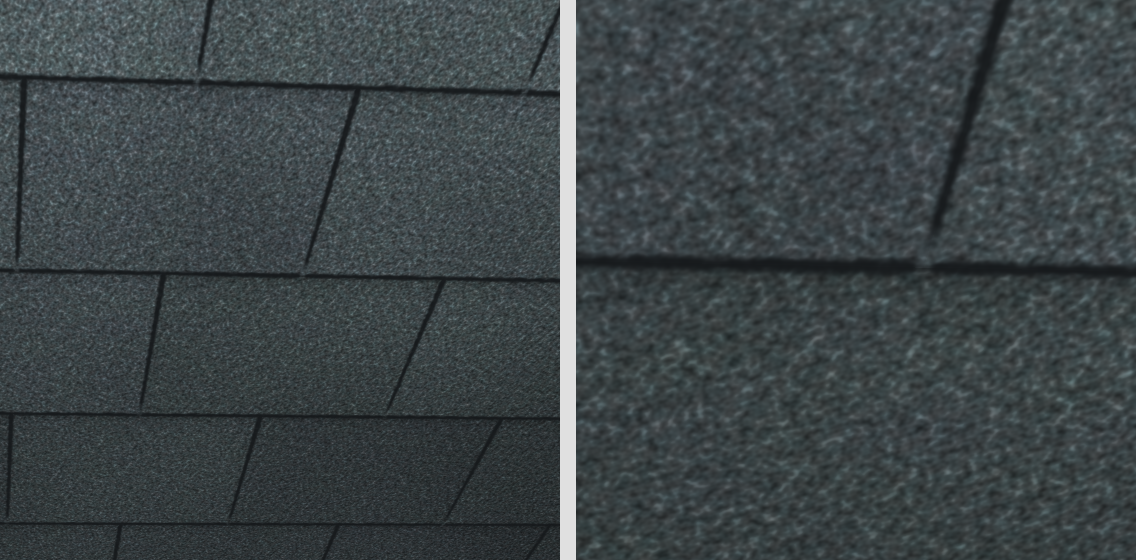
Left, the full canvas; right, a detail of the centre.
Write a Shadertoy shader that draws this texture.

```glsl
const vec3 SLATE = vec3(0.246, 0.274, 0.281);
const vec3 GAP = vec3(0.085, 0.097, 0.106);
const vec3 COOL = vec3(0.99, 0.99, 1.035);
const vec3 MOSSY = vec3(0.98, 1.015, 0.995);

vec2 hash2(vec2 p) {
    p = vec2(dot(p, vec2(127.1, 311.7)), dot(p, vec2(269.5, 183.3)));
    return fract(sin(p) * 43758.5);
}

// Gradient noise, roughly -0.7 to 0.7
float gradientNoise(vec2 p) {
    vec2 i = floor(p), f = fract(p);
    vec2 w = f * f * f * (f * (f * 6.0 - 15.0) + 10.0);
    vec4 corner;
    for (int n = 0; n < 4; n++) {
        vec2 o = vec2(n & 1, n >> 1);
        float angle = 6.2832 * hash2(i + o).x;
        corner[n] = dot(vec2(cos(angle), sin(angle)), f - o);
    }
    return mix(mix(corner.x, corner.y, w.x), mix(corner.z, corner.w, w.x), w.y);
}

vec2 rotate(vec2 p, float angle) {
    float c = cos(angle), s = sin(angle);
    return vec2(c * p.x - s * p.y, s * p.x + c * p.y);
}

// Canvas position to roof plane: x counts tabs, y counts courses downward
vec2 roofPlane(vec2 p) {
    mat3 view = mat3(0.612, 0.0221, 0.022,
                     -0.0078, 0.4301, 0.176,
                     0.043, 0.138, 1.0);
    vec3 q = inverse(view) * vec3(p.x, 1.0 - p.y, 1.0);
    return q.xy / q.z;
}

// Signed distance to the nearest seam; odd courses are shifted half a tab
float seamDistance(float u, float course) {
    float s = u - 0.51 * mod(course, 2.0);
    return s - round(s);
}

float stroke(float d, float halfWidth, float soft) {
    return 1.0 - smoothstep(halfWidth - soft, halfWidth + soft, abs(d));
}

// Mineral granules: rotated octaves from clumps to single grains, with flecks
float granules(vec2 roof) {
    vec2 g = roof * vec2(78.0, 54.0);
    float clump = gradientNoise(rotate(g, 0.5) * 0.42 + 7.1);
    float coarse = gradientNoise(rotate(g, 1.1));
    float fine = gradientNoise(rotate(g, 2.0) * 1.7 + 17.3);
    float n = 0.45 * clump + 0.95 * coarse + 0.55 * fine;
    return 0.5 * n + 0.45 * max(n - 0.25, 0.0);
}

// Dark gaps: seams between tabs and the butt line under each course
float gapMask(vec2 roof, vec2 pixel) {
    float course = floor(roof.y), down = fract(roof.y);
    vec2 soft = max(pixel, vec2(0.006, 0.010));
    float ragged = gradientNoise(roof * vec2(30.0, 34.0));

    float side = seamDistance(roof.x, course) + 0.004 * ragged;
    float seam = stroke(side, mix(0.0105, 0.0065, down), soft.x);
    seam *= 1.0 - smoothstep(0.90, 0.985, down);

    float nearest = round(roof.y);
    float butt = stroke(roof.y - nearest + 0.007 * ragged, 0.0125, soft.y);
    float notch = stroke(seamDistance(roof.x, nearest - 1.0), 0.008, 0.007);
    return max(seam, butt * (1.0 - 0.65 * notch)) * (0.93 + 0.12 * ragged);
}

// Overall light, strongest toward the top and left
float lighting(vec2 p) {
    float light = mix(0.75, 1.23, smoothstep(-0.1, 1.1, p.y));
    light *= 1.0 - 0.14 * smoothstep(0.4, 1.1, p.x) * (1.0 - p.y);
    return light * (1.0 + 0.14 * gradientNoise(p * 3.5 + 4.0));
}

void mainImage(out vec4 fragColor, in vec2 fragCoord) {
    vec2 p = fragCoord / iResolution.xy;
    vec2 roof = roofPlane(p);
    vec2 pixel = fwidth(roof);
    float course = floor(roof.y), down = fract(roof.y);

    // Tone and tint of each tab
    vec2 tab = vec2(floor(roof.x - 0.51 * mod(course, 2.0)), course);
    vec2 variation = hash2(tab + 3.0);
    float blend = 0.25 + 0.5 * variation.y + 0.6 * gradientNoise(roof * 7.0);
    vec3 color = SLATE * mix(MOSSY, COOL, clamp(blend, 0.0, 1.0));
    color *= lighting(p) * mix(0.96, 1.04, variation.x);

    // Granules with a faint colour shift from grain to grain
    float hue = gradientNoise(rotate(roof * vec2(50.0, 34.0), 0.8) + 51.0);
    color *= 1.0 + granules(roof);
    color *= 1.0 + 0.09 * hue * vec3(-1.0, 0.3, 0.5);

    // Soft shade below each course, then the gaps
    color *= 1.0 - 0.25 * exp(-down * 22.0);
    color = mix(color, GAP, clamp(gapMask(roof, pixel), 0.0, 1.0));
    fragColor = vec4(clamp(color, 0.0, 1.0), 1.0);
}
```
